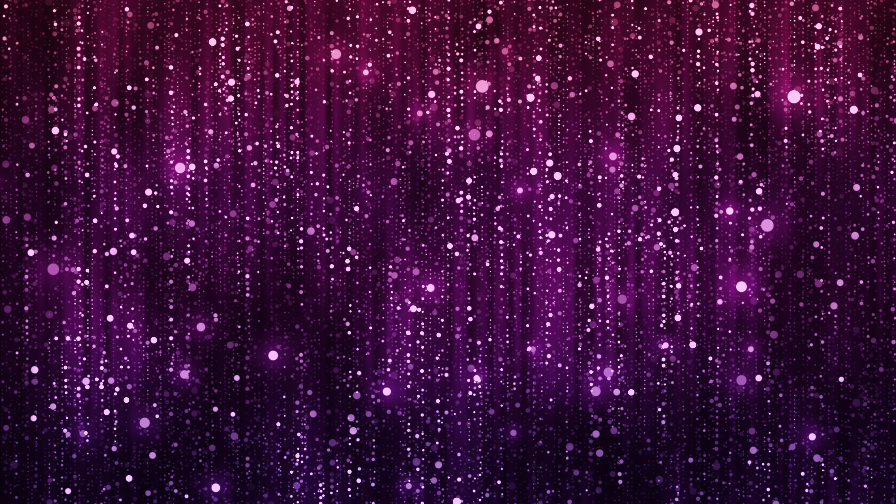
Reproduce this background procedurally as a Shadertoy shader.

```glsl
// Glitter curtain: hanging columns of tiny glowing beads over a dark backdrop.
// Jittered grid layers give dust, beads and orbs; value noise adds streaks and
// clouds of light, and the tint runs from violet (bottom) to rose (top).

float hash(vec2 p) {
    return fract(sin(dot(p, vec2(127.1, 311.7))) * 43758.5453);
}

float noise(vec2 p) {
    vec2 i = floor(p), f = fract(p);
    f = f * f * (3.0 - 2.0 * f);
    float low = mix(hash(i), hash(i + vec2(1, 0)), f.x);
    float high = mix(hash(i + vec2(0, 1)), hash(i + vec2(1, 1)), f.x);
    return mix(low, high, f.y);
}

float disc(float dist, float radius, float soft) {
    return 1.0 - smoothstep(max(radius - soft, 0.0), radius + soft, dist);
}

vec3 curtainTint(float y) {
    vec3 violet = vec3(0.58, 0.17, 0.88);
    vec3 magenta = vec3(0.82, 0.17, 0.82);
    vec3 rose = vec3(0.94, 0.18, 0.56);
    vec3 lower = mix(violet, magenta, smoothstep(0.0, 0.5, y));
    return mix(lower, rose, smoothstep(0.55, 1.0, y));
}

// One grain per cell; scatter 0 lines grains up in columns, 1 spreads them.
float grainLayer(vec2 p, vec2 cell, float maxRadius, float density,
                 float scatter, float soft, float seed) {
    float column = floor(p.x / cell.x);
    float columnHash = hash(vec2(column, seed));
    vec2 q = p / cell + vec2(0.0, columnHash * 9.0);
    vec2 id = floor(q) + seed * 17.0;
    vec2 room = max(0.5 * cell - maxRadius - soft, 0.0);
    vec2 jitter = vec2(mix(columnHash, hash(id + 3.1), scatter),
                       hash(id + 5.7)) * 2.0 - 1.0;
    float dist = length((fract(q) - 0.5) * cell - jitter * room);
    float radius = maxRadius * mix(0.55, 1.0, hash(id + 8.3));
    // Columns differ in strength, and each fades in and out along its length
    float fade = noise(vec2(column * 7.3 + seed, p.y * 5.0));
    float strength = mix(0.5, 1.4, hash(vec2(column, seed + 2.0)))
                   * smoothstep(0.0, 0.65, fade);
    float present = step(hash(id + 1.9), density);
    float light = mix(0.3, 1.2, hash(id + 6.4));
    return disc(dist, radius, soft) * present * light * strength;
}

// Rare strings of uneven beads
float beadStrings(vec2 p, float spacing, float pitch, float soft) {
    float column = floor(p.x / spacing);
    float columnHash = hash(vec2(column, 61.0));
    float row = p.y / pitch + columnHash * 5.0;
    float beadHash = hash(vec2(column, floor(row)));
    float otherHash = hash(vec2(column + 31.0, floor(row)));
    float x = (fract(p.x / spacing) - mix(0.25, 0.75, columnHash)) * spacing;
    x += (otherHash - 0.5) * 0.004;
    float y = (fract(row) - mix(0.4, 0.6, beadHash)) * pitch;
    float radius = mix(0.0020, 0.0046, otherHash * otherHash);
    float light = smoothstep(0.15, 0.9, beadHash) * 1.15;
    float reach = smoothstep(0.5, 0.75, noise(vec2(column * 3.7, p.y * 4.5)));
    return disc(length(vec2(x, y)), radius, soft) * light * reach;
}

// Large lights: x is the sharp disc, y the halo around it
vec2 orbs(vec2 p, float cell, float density, float soft) {
    vec2 sum = vec2(0.0);
    vec2 home = floor(p / cell);
    for (int j = -1; j <= 1; j++)
    for (int i = -1; i <= 1; i++) {
        vec2 id = home + vec2(i, j);
        vec2 centre = (id + vec2(hash(id + 11.3), hash(id + 27.9))) * cell;
        float present = step(hash(id + 41.7), density);
        float size = hash(id + 53.1);
        float radius = mix(0.006, 0.0135, size * size);
        float light = mix(0.6, 1.15, hash(id + 71.9)) * present;
        float dist = length(p - centre);
        sum.x = max(sum.x, disc(dist, radius, soft) * light);
        sum.y += exp(-dist * dist / (radius * radius * 12.0)) * light;
    }
    return sum;
}

void mainImage(out vec4 fragColor, in vec2 fragCoord) {
    vec2 p = fragCoord / iResolution.y;
    float soft = max(0.0015, 0.6 / iResolution.y);
    vec3 tint = curtainTint(p.y);

    // Dark backdrop with soft clouds and vertical streaks
    float cloud = 0.6 * noise(p * vec2(5.0, 3.2) + 4.0)
                + 0.4 * noise(p * vec2(12.0, 6.5) + 19.0);
    float glow = smoothstep(0.25, 0.8, cloud);
    float streak = noise(vec2(p.x * 75.0, p.y * 2.5));
    float level = 0.085 + (0.06 + 0.24 * glow) * mix(0.3, 1.2, streak);
    level *= mix(0.7, 1.0, smoothstep(0.0, 0.45, p.y));
    vec3 color = tint * vec3(1.0, 0.5, 1.0) * level;

    // Dust and beads, brighter inside the clouds
    float gain = mix(0.65, 1.5, glow);
    float dust = grainLayer(p, vec2(0.0085, 0.0080), 0.0019, 0.50, 0.6, soft, 1.0);
    float fine = grainLayer(p, vec2(0.0130, 0.0120), 0.0030, 0.34, 0.6, soft, 2.0);
    float small = grainLayer(p, vec2(0.0200, 0.0210), 0.0046, 0.30, 0.8, soft, 3.0);
    float medium = grainLayer(p, vec2(0.0400, 0.0370), 0.0080, 0.27, 1.0, soft, 4.0);
    float strings = beadStrings(p, 0.036, 0.0125, soft);
    vec2 orb = orbs(p, 0.125, 0.34, soft);
    float light = max(max(dust * 0.65, fine * 0.95), max(small, medium * 1.1));
    light = max(light, strings) * gain;
    light = min(max(light, orb.x), 1.05);

    // Halos, then grains that whiten as they brighten
    color += tint * vec3(1.0, 0.6, 1.0) * orb.y * 0.24;
    vec3 spark = mix(tint * vec3(1.0, 1.5, 1.0), vec3(1.0, 0.85, 1.0), light * light * 0.8);
    color = mix(color, spark, clamp(light, 0.0, 1.0));
    fragColor = vec4(min(color, 1.0), 1.0);
}
```
